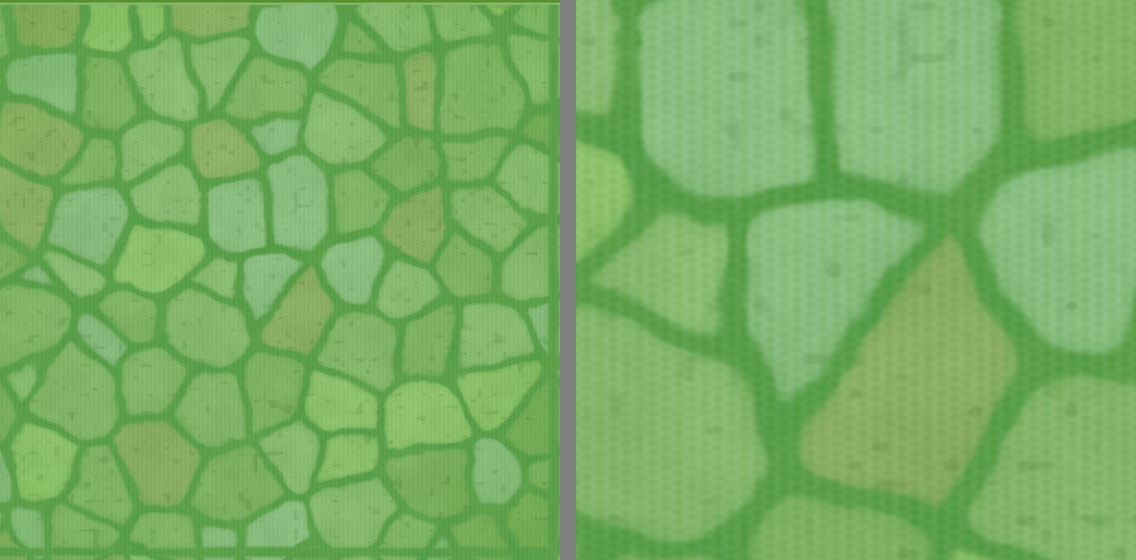
Left, the full canvas; right, a detail of the centre.
Give the GLSL for this pattern, as a Shadertoy shader.

```glsl
// Green crazy paving: irregular rounded stones parted by soft, darker joints.
// A weighted Voronoi diagram gives stones of mixed size; a smooth minimum over
// its edges rounds the corners, and a fine woven grain covers everything.

vec2 hash2(vec2 p) {
    vec3 q = fract(p.xyx * vec3(0.1031, 0.1030, 0.0973));
    q += dot(q, q.yzx + 33.33);
    return fract((q.xx + q.yz) * q.zy);
}

float noise(vec2 p) {
    vec2 i = floor(p), f = fract(p);
    f = f * f * (3.0 - 2.0 * f);
    float low = mix(hash2(i).x, hash2(i + vec2(1, 0)).x, f.x);
    float high = mix(hash2(i + vec2(0, 1)).x, hash2(i + vec2(1, 1)).x, f.x);
    return mix(low, high, f.y);
}

float fbm(vec2 p) {
    return 0.55 * noise(p) + 0.3 * noise(p * 2.1 + 7.0) + 0.15 * noise(p * 4.3 + 19.0);
}

// Centre of the stone seeded in a grid cell
vec2 stoneCentre(vec2 cell) {
    return cell + 0.5 + 0.76 * (hash2(cell + 40.0) - 0.5);
}

// Squared distance less a random weight, so that stones differ in size
float stonePower(vec2 p, vec2 cell) {
    vec2 d = p - stoneCentre(cell);
    return dot(d, d) - 0.45 * hash2(cell + 93.0).x;
}

// Distance to the nearest joint, with rounded corners; returns the owner cell
float jointDistance(vec2 p, out vec2 owner) {
    vec2 base = floor(p);
    float best = 1e5;
    owner = base;
    for (int y = -2; y <= 2; y++)
    for (int x = -2; x <= 2; x++) {
        vec2 cell = base + vec2(x, y);
        float power = stonePower(p, cell);
        if (power < best) { best = power; owner = cell; }
    }
    float sum = 1e-6;
    for (int y = -2; y <= 2; y++)
    for (int x = -2; x <= 2; x++) {
        vec2 cell = base + vec2(x, y);
        if (cell == owner) continue;
        float gap = length(stoneCentre(cell) - stoneCentre(owner));
        float edge = 0.5 * (stonePower(p, cell) - best) / max(gap, 0.05);
        sum += exp(-24.0 * edge);
    }
    return -log(sum) / 24.0;
}

vec3 stoneColour(vec2 cell) {
    vec2 h = hash2(cell + 171.0);
    vec3 colour = mix(vec3(0.485, 0.69, 0.37), vec3(0.53, 0.725, 0.44), h.y);
    if (h.x < 0.42) colour = vec3(0.53, 0.73, 0.49);  // bluish
    if (h.x < 0.23) colour = vec3(0.55, 0.755, 0.42); // bright
    if (h.x < 0.10) colour = vec3(0.54, 0.685, 0.39); // olive
    return colour + 0.02 * (h.y - 0.5);
}

void mainImage(out vec4 fragColor, in vec2 fragCoord) {
    vec2 uv = fragCoord / iResolution.xy;
    float pixel = 1.0 / iResolution.y;

    // Stones, with slightly wavering outlines
    vec2 p = uv * 8.8 + 3.0;
    p += 0.13 * (vec2(noise(p * 2.6), noise(p * 2.6 + 31.0)) - 0.5);
    p += 0.035 * (vec2(noise(p * 9.0), noise(p * 9.0 + 57.0)) - 0.5);
    vec2 owner;
    float edge = jointDistance(p, owner) / 8.8;

    // Straight slab joints at the right and the bottom
    float waver = 0.003 * (noise(uv * 18.0) - 0.5);
    float slab = min(abs(uv.x - 0.988 + waver), abs(uv.y - 0.014 + waver));
    edge = min(edge, slab - 0.001);

    // Stone faces: mottling, small pits, greener towards the outer corners
    vec3 colour = stoneColour(owner);
    colour += 0.05 * (fbm(uv * 22.0) - 0.5);
    colour -= 0.05 * smoothstep(0.78, 0.95, noise(uv * vec2(70.0, 95.0)));
    float corner = smoothstep(0.35, 0.75, length(uv - vec2(0.46, 0.48)));
    colour -= corner * vec3(0.045, 0.02, 0.06);

    // Soft shade beside the joint, then the joint itself
    float width = 0.0045 + 0.003 * noise(uv * 13.0 + 5.0);
    vec3 joint = mix(vec3(0.33, 0.61, 0.28), vec3(0.385, 0.64, 0.30), fbm(uv * 16.0));
    colour = mix(colour, joint, 0.3 * (1.0 - smoothstep(0.0, 0.019, edge)));
    colour = mix(joint, colour, smoothstep(width - 0.003, width + 0.003 + pixel, edge));

    // Woven grain: upright threads broken into short stitches
    float thread = cos(uv.x * 128.0 * 6.2832);
    float stitch = cos(uv.y * 170.0 * 6.2832 + 3.1416 * floor(uv.x * 128.0));
    colour += vec3(0.014, 0.008, 0.018) * thread + 0.008 * stitch;
    colour += 0.018 * (noise(uv * 256.0) - 0.5);

    // Pale line and dark strip along the top
    float paleLine = 1.0 - smoothstep(0.001, 0.001 + pixel, abs(uv.y - 0.9935));
    colour = mix(colour, vec3(0.54, 0.72, 0.43), paleLine);
    float strip = smoothstep(-pixel, pixel, uv.y - 0.9955);
    colour = mix(colour, vec3(0.35, 0.57, 0.19), strip);

    fragColor = vec4(colour, 1.0);
}
```
